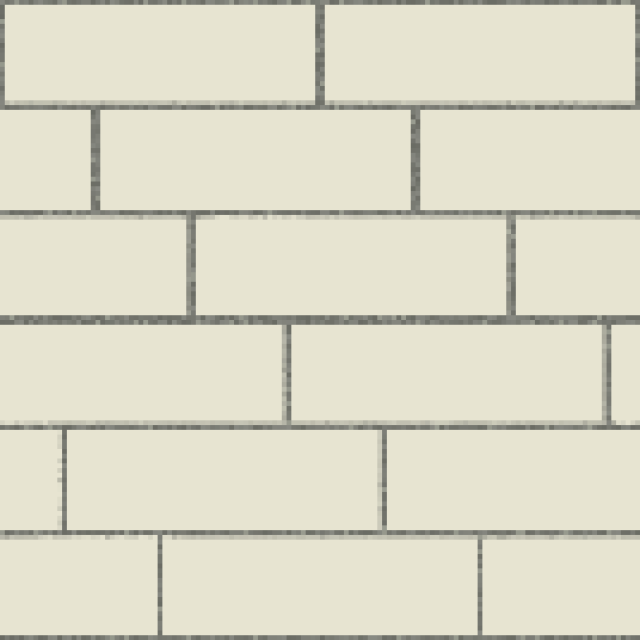
This pattern is drawn by a three.js fragment shader. Its source:

```glsl
// Cream running-bond brick wall with worn grey mortar, on a coarse square grid.
#define CELLS 134.0                   // grid cells across and up
#define ROWS 6.0                      // brick courses
#define BRICKS 2.0                    // bricks per course
#define BOND_SHIFT 0.3                // course offset, in brick lengths
#define BED_FADE 0.5                  // soft rim of horizontal joints, in cells
#define HEAD_FADE 0.4                 // soft rim of vertical joints, in cells
#define CHIP_CHANCE 0.07              // share of odd mortar cells
#define PATCHES 8.0                   // wear patches across and up
#define BRICK_COLOR vec3(0.905, 0.895, 0.82)
#define MORTAR_DARK vec3(0.415, 0.42, 0.39)
#define MORTAR_LIGHT vec3(0.535, 0.54, 0.51)
#define CHIP_COLOR vec3(0.62, 0.63, 0.58)

varying vec2 vUv;

float hash(vec2 p) {
  vec3 q = fract(p.xyx * vec3(0.1031, 0.1030, 0.0973));
  q += dot(q, q.yzx + 33.33);
  return fract((q.x + q.y) * q.z);
}

// Value noise whose lattice wraps at the canvas edges.
float wrappedNoise(vec2 uv) {
  vec2 p = uv * PATCHES;
  vec2 i = floor(p);
  vec2 f = smoothstep(0.0, 1.0, p - i);
  vec2 a = mod(i, PATCHES) + 211.0;
  vec2 b = mod(i + 1.0, PATCHES) + 211.0;
  return mix(mix(hash(a), hash(vec2(b.x, a.y)), f.x),
             mix(hash(vec2(a.x, b.y)), hash(b), f.x), f.y);
}

// Distance to the nearest multiple of period.
float jointDistance(float x, float period) {
  return abs(x - period * floor(x / period + 0.5));
}

// Mortar coverage at a cell centre: head joints step along from course to course.
float mortarCoverage(vec2 center) {
  float courseHeight = CELLS / ROWS;
  float brickLength = CELLS / BRICKS;
  float courseFromTop = ROWS - 1.0 - floor(center.y / courseHeight);
  float shift = courseFromTop * BOND_SHIFT * brickLength;
  float bed = (1.0 - jointDistance(center.y, courseHeight)) / BED_FADE;
  float head = (1.0 - jointDistance(center.x - shift, brickLength)) / HEAD_FADE;
  return clamp(max(bed, head), 0.0, 1.0);
}

vec3 cellColor(vec2 cell) {
  cell = mod(cell, CELLS);
  vec2 center = cell + 0.5;
  float coverage = mortarCoverage(center);

  // Mottled mortar with a few pale chips
  vec3 mortar = mix(MORTAR_DARK, MORTAR_LIGHT, hash(cell));
  float chip = hash(cell + 307.0);
  mortar = mix(mortar, CHIP_COLOR, step(chip, CHIP_CHANCE) * 0.8);

  // Rims: some stained cells, and patches worn pale
  float rim = step(0.01, coverage) * step(coverage, 0.9);
  float stain = step(1.0 - CHIP_CHANCE, chip);
  float worn = smoothstep(0.68, 0.8, wrappedNoise(center / CELLS));
  float wear = worn * hash(cell + 503.0);
  coverage = clamp(coverage + rim * (0.15 * stain - 0.35 * wear), 0.0, 1.0);
  return mix(BRICK_COLOR, mortar, coverage);
}

void main() {
  // Blend neighbouring cells only across the width of one screen sample
  vec2 p = vUv * CELLS - 0.5;
  vec2 cell = floor(p);
  vec2 blend = clamp((p - cell - 0.5) / max(fwidth(p), 1e-4) + 0.5, 0.0, 1.0);
  vec3 low = mix(cellColor(cell), cellColor(cell + vec2(1.0, 0.0)), blend.x);
  vec3 high = mix(cellColor(cell + vec2(0.0, 1.0)), cellColor(cell + 1.0), blend.x);
  gl_FragColor = vec4(mix(low, high, blend.y), 1.0);
}
```
